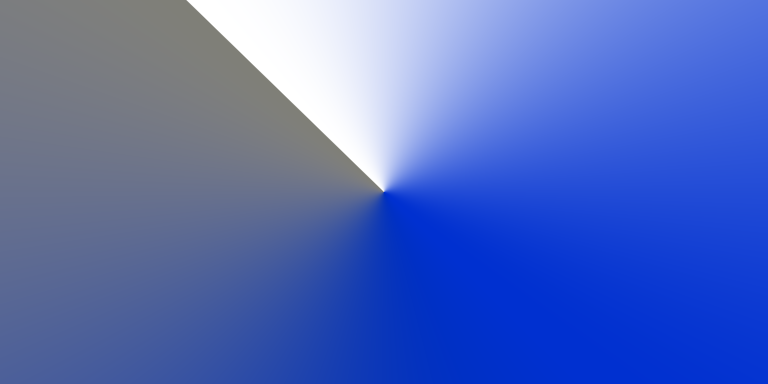
Write a Shadertoy shader that draws this background.

```glsl
const float TAU = 6.2831853;
const float SEAM_TILT = 0.8;      // radians left of straight up
const float FADE_END = 0.49;      // turn at which white has become blue
const float GRAY_START = 0.55;    // turn at which red and green return
const float DIM_START = 0.5;      // turn at which blue starts to dim
const vec3 WHITE = vec3(1.0);
const vec3 BLUE = vec3(0.0, 0.188, 0.815);
const vec3 GRAY = vec3(0.5, 0.5, 0.465);

// Colour along one clockwise turn, from 0 to 1
vec3 sweepColor(float turn) {
    vec3 color = mix(WHITE, BLUE, smoothstep(0.0, FADE_END, turn));
    float warm = smoothstep(GRAY_START, 1.0, turn);
    float dim = clamp((turn - DIM_START) / (1.0 - DIM_START), 0.0, 1.0);
    return mix(color, GRAY, vec3(warm, warm, dim));
}

void mainImage(out vec4 fragColor, in vec2 fragCoord) {
    vec2 p = (fragCoord - 0.5 * iResolution.xy) / iResolution.y;
    float pixel = 1.0 / iResolution.y;

    // Axes along the seam and clockwise from it
    float c = cos(SEAM_TILT);
    float s = sin(SEAM_TILT);
    float along = dot(p, vec2(-s, c));
    float across = dot(p, vec2(c, s));
    float radius = length(p);
    float turn = radius > 0.0 ? atan(across, along) / TAU : 0.0;

    // Both halves of the sweep, smoothed where they meet at the seam
    vec3 firstHalf = sweepColor(max(turn, 0.0));
    vec3 secondHalf = sweepColor(1.0 + min(turn, 0.0));
    float side = along > 0.0
        ? smoothstep(-0.7 * pixel, 0.7 * pixel, across)
        : step(0.0, across);

    fragColor = vec4(mix(secondHalf, firstHalf, side), 1.0);
}
```
